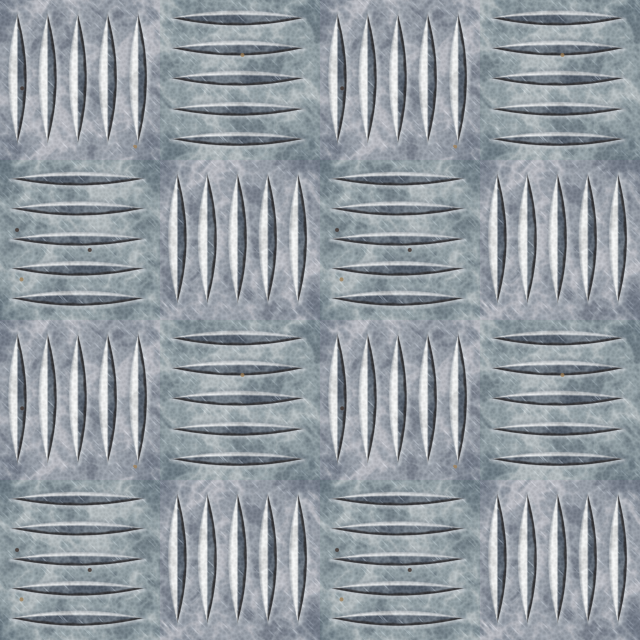
Give the GLSL for this texture, as a three.js fragment shader.

```glsl
varying vec2 vUv;

const float TAU = 6.28318;
const vec3 WHITE = vec3(0.93, 0.935, 0.935);
const vec3 LIGHT = vec3(0.71, 0.73, 0.75);
const vec3 STEEL = vec3(0.58, 0.62, 0.65);
const vec3 SLATE = vec3(0.46, 0.50, 0.54);
const vec3 DEEP = vec3(0.33, 0.37, 0.42);
const vec3 SHADOW = vec3(0.21, 0.21, 0.22);

float hash(vec2 p) {
  return fract(sin(dot(p, vec2(127.1, 311.7))) * 43758.5);
}

// Wrapping cellular noise: distance to the nearest point, and its random value
vec2 cellular(vec2 uv, vec2 period) {
  vec2 p = uv * period;
  vec2 base = floor(p);
  vec2 nearest = vec2(9.0, 0.0);
  for (int y = -1; y <= 1; y++) {
    for (int x = -1; x <= 1; x++) {
      vec2 cell = base + vec2(float(x), float(y));
      vec2 id = mod(cell, period);
      vec2 point = cell + vec2(hash(id), hash(id + 57.3));
      float dist = length(p - point);
      if (dist < nearest.x) nearest = vec2(dist, hash(id + 19.7));
    }
  }
  return nearest;
}

void main() {
  // Two wear tiles each way, bent by sines
  vec2 tile = vUv * 2.0;
  vec2 bent = tile + 0.02 * sin(TAU * tile.yx * vec2(3.0, 4.0))
                   + 0.007 * sin(TAU * (tile.yx * 11.0 + tile * 5.0));
  float clouds = 0.45 * cellular(bent, vec2(6.0)).x
               + 0.30 * cellular(bent, vec2(15.0)).x
               + 0.25 * cellular(bent, vec2(34.0)).x;
  float grain = cellular(tile, vec2(85.0)).x - 0.45;
  float smear = cellular(vUv + 0.03 * sin(TAU * vUv.yx * 3.0), vec2(5.0)).x - 0.45;

  // Short diagonal scratches
  vec2 diagonal = vec2(tile.x + tile.y, tile.x - tile.y);
  vec2 streak = cellular(diagonal, vec2(60.0, 9.0));
  float scratch = (1.0 - smoothstep(0.05, 0.3, streak.x)) * step(0.6, streak.y);

  // Four by four blocks, alternately upright and level
  vec2 grid = vUv * 4.0;
  vec2 block = floor(grid);
  vec2 local = fract(grid) - vec2(0.485, 0.51);
  float upright = mod(block.x + block.y, 2.0);
  float along = mix(local.x, local.y, upright);
  float across = mix(-local.y, local.x, upright);

  // Five lens-shaped bars per block
  float bar = clamp(floor(across / 0.188 + 0.5), -2.0, 2.0);
  float vary = hash(mod(block, 2.0) * 7.0 + bar);
  float s = across - bar * 0.188 + 0.005 * (vary - 0.5);
  float reach = mix(0.41, 0.4, upright);
  float t = along / reach;
  float width = mix(0.047, 0.06, upright) * (0.9 + 0.1 * vary) * max(1.0 - t * t, 0.0);
  float dist = length(vec2(s, max(abs(along) - reach, 0.0))) - width;
  float inside = 1.0 - smoothstep(-0.005, 0.005, dist);

  // Mottled ground, dull and bluish around the block corners
  float tone = clouds + 0.12 * smear + 0.02 * upright;
  vec3 ground = mix(SLATE, STEEL, smoothstep(0.22, 0.4, tone));
  ground = mix(ground, LIGHT, smoothstep(0.42, 0.62, tone));
  float corner = length(fract(grid + 0.5) - 0.5);
  float grime = (1.0 - smoothstep(0.05, 0.3, corner)) * (1.0 - smoothstep(0.3, 0.52, clouds));
  ground = mix(ground, vec3(0.40, 0.45, 0.50), 0.6 * grime);
  ground += vec3(0.012, 0.0, 0.008) * (2.0 * upright - 1.0);

  // Pale slope on the far side of each bar, soft shade on the near side
  float slope = 1.0 - smoothstep(0.0, 0.035, dist);
  float farSide = smoothstep(-0.01, 0.01, s);
  ground = mix(ground, mix(SLATE, vec3(0.77, 0.79, 0.81), farSide), slope * mix(0.35, 0.75, farSide));
  ground += 0.10 * grain + 0.07 * scratch;

  // Bar: bright flank, slate face, dark lip
  float ridge = width * mix(-0.4, 0.02, upright);
  float flank = 1.0 - smoothstep(-0.008, 0.007, s - ridge);
  float lip = smoothstep(-0.021, -0.006, s - width * (0.97 + 0.05 * sin(along * 40.0 + vary * TAU)));
  vec3 face = mix(DEEP, SLATE, smoothstep(0.3, 0.6, clouds)) + 0.14 * scratch + 0.12 * grain;
  face = mix(face, SHADOW + 0.08 * grain, lip);
  float shine = smoothstep(-1.0, -0.55, s / max(width, 0.002));
  vec3 rim = mix(LIGHT, WHITE, shine * mix(0.65 - 0.35 * t, 1.0, upright));
  rim += 0.10 * grain - 0.08 * (1.0 - smoothstep(0.25, 0.4, clouds));
  vec3 color = mix(ground, mix(face, rim, flank), inside);

  // Sparse dark and rusty flecks
  vec2 fleck = cellular(tile, vec2(26.0));
  float spot = (1.0 - smoothstep(0.1, 0.22, fleck.x)) * step(0.988, fleck.y);
  vec3 rust = mix(vec3(0.25, 0.2, 0.18), vec3(0.62, 0.5, 0.34), step(0.994, fleck.y));
  color = mix(color, rust, 0.8 * spot);

  gl_FragColor = vec4(clamp(color, 0.0, 1.0), 1.0);
}
```
